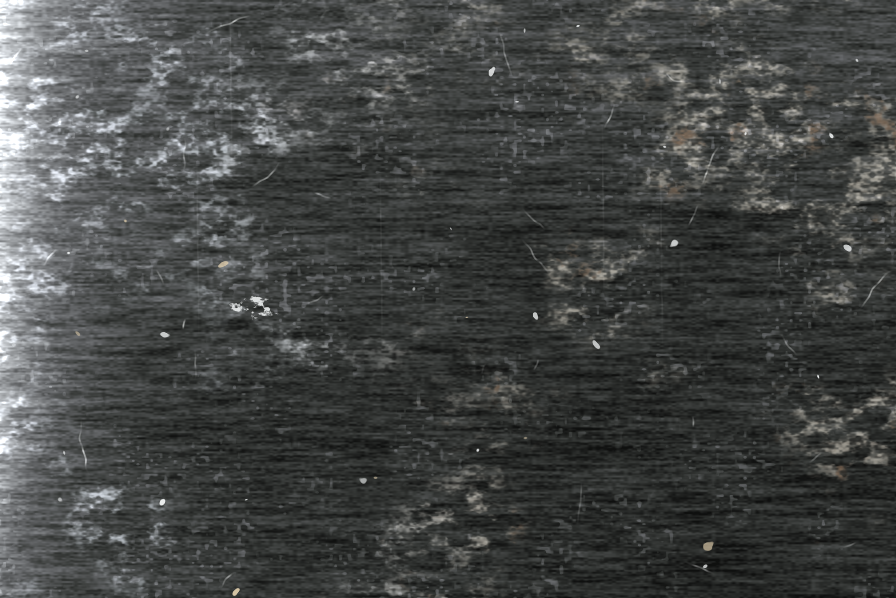
Reproduce this texture procedurally as a Shadertoy shader.

```glsl
float hash(vec2 p) {
    vec3 q = fract(p.xyx * 0.1031);
    q += dot(q, q.yzx + 33.33);
    return fract((q.x + q.y) * q.z);
}

float noise(vec2 p) {
    vec2 cell = floor(p), f = fract(p);
    f = f * f * (3.0 - 2.0 * f);
    return mix(mix(hash(cell), hash(cell + vec2(1, 0)), f.x),
               mix(hash(cell + vec2(0, 1)), hash(cell + vec2(1, 1)), f.x), f.y);
}

float fbm(vec2 p) {
    float sum = 0.0, amplitude = 0.53;
    for (int i = 0; i < 4; i++) {
        sum += amplitude * noise(p);
        p = mat2(1.6, 1.2, -1.2, 1.6) * p + 17.3;
        amplitude *= 0.5;
    }
    return sum;
}

mat2 rotation(float angle) {
    float c = cos(angle), s = sin(angle);
    return mat2(c, -s, s, c);
}

// Fine horizontal grain, centred on zero
float brushedGrain(vec2 p) {
    p.y += 0.004 * noise(p * vec2(2.0, 3.0));
    float grain = 0.26 * noise(p * vec2(5.0, 70.0) + 40.0);
    grain += 0.48 * noise(p * vec2(11.0, 165.0) + 80.0);
    grain += 0.56 * noise(p * vec2(30.0, 290.0) + 120.0);
    grain += 0.50 * noise(p * vec2(150.0, 330.0) + 160.0);
    return grain - 0.90;
}

// Crumbly residue gathered in small uneven patches
float residue(vec2 p) {
    float patches = smoothstep(0.46, 0.74, fbm(p * vec2(5.0, 7.5) + 23.0) + 0.10 * p.y - 0.01);
    float flakes = smoothstep(0.42, 0.66, fbm(p * vec2(30.0, 52.0) + 31.0));
    float crumbs = smoothstep(0.25, 0.85, 0.55 * noise(p * vec2(85.0, 150.0))
                                        + 0.45 * noise(p * vec2(170.0, 260.0) + 60.0));
    return patches * flakes * (0.2 + 1.3 * crumbs);
}

// Thin curved scratches, plus a few long faint vertical ones
float scratches(vec2 p, float aspect, float pixel) {
    float sum = 0.0;
    for (int i = 0; i < 34; i++) {
        float id = float(i);
        bool isLong = i < 5;
        vec2 centre = vec2(hash(vec2(id, 3.0)) * aspect, hash(vec2(id, 7.0)));
        float tilt = isLong ? 0.01 : 2.6 * (hash(vec2(id, 11.0)) - 0.5);
        float halfLength = isLong ? 0.18 : mix(0.010, 0.050, hash(vec2(id, 13.0)));
        vec2 q = rotation(tilt) * (p - centre);
        q.x += (isLong ? 0.001 : 0.006) * (noise(vec2(q.y * 60.0, id)) - 0.5);
        q.x += (hash(vec2(id, 17.0)) - 0.5) * q.y * q.y * (isLong ? 0.0 : 5.0);
        float line = 1.0 - smoothstep(0.0002, 0.0010 + pixel, abs(q.x));
        float ends = 1.0 - smoothstep(0.3, 1.0, abs(q.y) / halfLength);
        float strength = isLong ? 0.05 : mix(0.08, 0.36, hash(vec2(id, 19.0)));
        sum += line * ends * strength * (0.2 + 1.4 * noise(p * 110.0));
    }
    return sum;
}

// Small bright chips: x is coverage, y is warmth
vec2 chips(vec2 p, float aspect, float pixel) {
    vec2 result = vec2(0.0);
    for (int i = 0; i < 36; i++) {
        float id = float(i) + 50.0;
        vec2 centre = vec2(hash(vec2(id, 2.0)) * aspect, hash(vec2(id, 5.0)));
        float size = hash(vec2(id, 8.0));
        float radius = mix(0.0022, 0.0095, size * size * size);
        vec2 q = rotation(6.28 * hash(vec2(id, 12.0))) * (p - centre);
        q.x *= mix(1.0, 2.2, hash(vec2(id, 15.0)));
        float edge = length(q) - radius * (0.6 + 0.8 * noise(p * 150.0 + id));
        float cover = 1.0 - smoothstep(-pixel, pixel, edge);
        cover *= mix(0.5, 1.0, hash(vec2(id, 18.0)));
        if (cover > result.x) result = vec2(cover, step(0.75, hash(vec2(id, 21.0))));
    }
    // One crumbled cluster of white flakes
    vec2 q = (p - vec2(0.425, 0.487)) / vec2(0.042, 0.028);
    float cluster = smoothstep(0.60, 0.80, fbm(p * vec2(85.0, 120.0)) + 0.22 - 0.3 * dot(q, q));
    return vec2(max(result.x, 0.9 * cluster), result.y);
}

void mainImage(out vec4 fragColor, in vec2 fragCoord) {
    float pixel = 1.0 / iResolution.y;
    float aspect = iResolution.x * pixel;
    vec2 p = fragCoord * pixel;

    // Sheen from the left edge and the top
    float light = 0.155 + 0.09 * smoothstep(0.35, 1.0, p.y);
    light += 0.19 * exp(-3.4 * p.x) * (0.75 + 0.35 * p.y);
    light += 0.46 * exp(-17.0 * p.x) * smoothstep(-0.3, 0.6, p.y);
    light += 0.06 * (fbm(p * vec2(2.5, 4.0)) - 0.5);

    // Brushing and scattered pale grit
    light += brushedGrain(p) * (0.14 + 0.36 * light);
    float grit = smoothstep(0.62, 0.92, noise(p * vec2(130.0, 170.0) + 200.0));
    light += 0.16 * grit * smoothstep(0.42, 0.68, fbm(p * 13.0 + 5.0));

    vec3 darkTint = vec3(0.97, 1.02, 0.98), paleTint = vec3(0.98, 1.0, 1.02);
    vec3 color = max(light, 0.06) * mix(darkTint, paleTint, smoothstep(0.16, 0.4, light));

    // Cool residue on the left, warm with traces of rust on the right
    float stain = residue(p);
    float warmth = smoothstep(0.3, 0.9, p.x);
    color += stain * mix(vec3(0.33, 0.34, 0.36), vec3(0.30, 0.285, 0.265), warmth);
    float rust = smoothstep(0.62, 0.75, fbm(p * 22.0 + 70.0)) * min(stain, 1.0) * warmth;
    color = mix(color, vec3(0.40, 0.28, 0.19), 0.5 * rust);

    color += scratches(p, aspect, pixel);
    vec2 chip = chips(p, aspect, pixel);
    color = mix(color, mix(vec3(0.93, 0.94, 0.94), vec3(0.87, 0.80, 0.67), chip.y), chip.x);

    fragColor = vec4(clamp(color, 0.0, 1.0), 1.0);
}
```
